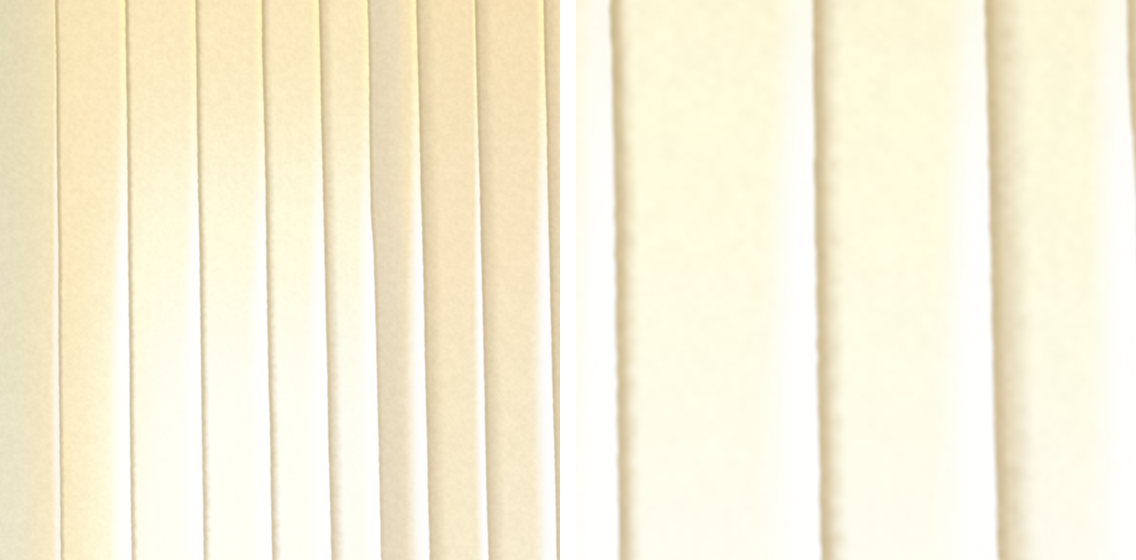
Left, the full canvas; right, a detail of the centre.
Write a WebGL 2 fragment shader that draws this texture.

```glsl
#version 300 es
precision highp float;
// Sunlit cream vertical slats with shaded seams, white rims and a fine grain.
#define SEAMS 9
#define FIRST_SEAM 0.099
#define SPACING 0.1089
#define EDGE 0.0022
#define GRAIN 0.018
#define RAGGED 0.0010
#define LIGHT_LEFT 0.20
#define LIGHT_RIGHT 0.68

uniform vec2 u_resolution;
out vec4 outColor;

const vec3 TAN = vec3(0.93, 0.83, 0.62);
const vec3 CREAM = vec3(0.99, 0.92, 0.75);
const vec3 PALE = vec3(1.00, 0.985, 0.87);
const vec3 IVORY = vec3(1.00, 1.00, 0.96);
const vec3 GREIGE = vec3(0.91, 0.86, 0.76);
const vec3 SHADOW = vec3(0.84, 0.77, 0.64);
const vec3 CREASE = vec3(0.74, 0.66, 0.47);

float hash(vec2 p) {
  return fract(sin(dot(p, vec2(127.1, 311.7))) * 43758.5453);
}

float noise(vec2 p) {
  vec2 cell = floor(p), f = fract(p);
  f = f * f * (3.0 - 2.0 * f);
  return mix(mix(hash(cell), hash(cell + vec2(1, 0)), f.x),
             mix(hash(cell + vec2(0, 1)), hash(cell + vec2(1, 1)), f.x), f.y);
}

// Bell curve picking out one seam or region
float bell(float x, float width) {
  return exp(-x * x / (width * width));
}

// Seams crowd together right of center and lean toward the lower right
float seamX(float i, float y) {
  float phase = i * 0.3927;
  float crowd = 0.0254 * sin(phase) + 0.0205 * sin(2.0 * phase) - 0.0091 * sin(3.0 * phase);
  float lean = (0.010 + 0.014 * smoothstep(0.0, 5.0, i)) * (1.0 - y);
  float kink = bell(i - 5.0, 0.4) * 0.004 * (smoothstep(0.64, 0.54, y) - 0.8 * smoothstep(1.0, 0.62, y));
  float wobble = 0.0016 * (noise(vec2(i * 7.3, y * 9.0)) - 0.5);
  return FIRST_SEAM + i * SPACING + crowd + lean + kink + wobble;
}

// Light level 0..1 mapped through the warm palette
vec3 warmRamp(float t) {
  vec3 c = mix(TAN, CREAM, smoothstep(0.0, 0.3, t));
  c = mix(c, PALE, smoothstep(0.25, 0.65, t));
  return mix(c, IVORY, smoothstep(0.6, 1.0, t));
}

// Broad daylight: bright in the lower middle, warm at the top, dull at the sides
vec3 slatColor(vec2 uv) {
  float down = 1.0 - uv.y;
  float glow = smoothstep(LIGHT_LEFT - 0.12, LIGHT_LEFT + 0.12, uv.x)
             * smoothstep(LIGHT_RIGHT + 0.06, LIGHT_RIGHT - 0.06, uv.x);
  float t = 0.20 + 0.12 * down + glow * (0.06 + 0.60 * smoothstep(-0.05, 0.85, down));
  vec3 c = warmRamp(t);
  float left = smoothstep(0.14, 0.0, uv.x);
  float right = smoothstep(LIGHT_RIGHT, 0.85, uv.x);
  c = mix(c, mix(GREIGE - vec3(0.03, 0.01, 0.05), GREIGE + vec3(0.01, 0.04, 0.04), down), 0.9 * left);
  return mix(c, mix(vec3(0.97, 0.88, 0.71), vec3(0.97, 0.93, 0.82), down), 0.85 * right);
}

void main() {
  vec2 uv = gl_FragCoord.xy / u_resolution;
  float down = 1.0 - uv.y;
  float edge = max(EDGE, 0.7 / u_resolution.x);
  float rough = noise(uv * vec2(90.0, 130.0)) - 0.5;
  vec3 base = slatColor(uv);
  vec3 color = base;

  for (int n = 0; n < SEAMS; n++) {
    float i = float(n);
    float d = uv.x - seamX(i, uv.y);
    float fold = bell(i - 5.0, 0.6);
    float rightSide = smoothstep(3.0, 6.0, i);

    // Bright rim on the left of the seam, wider and whiter lower down
    float rimWidth = mix(0.016, 0.046, smoothstep(0.05, 0.8, down)) * (n == 0 ? 0.4 : 1.0);
    rimWidth *= 1.0 - 0.5 * bell(i - 7.0, 0.6);
    float rim = smoothstep(-rimWidth, -0.25 * rimWidth, d);
    vec3 rimColor = mix(vec3(1.0, 0.97, 0.74), vec3(1.0), smoothstep(0.0, 0.5, down));
    color = mix(color, rimColor, rim * (n == 0 ? 0.65 : 0.95));

    // Soft shade on the right, broadest in the folded slat
    float shadeWidth = 0.007 + 0.002 * min(i, 4.0) + 0.010 * rightSide + 0.028 * fold;
    float reach = d + rough * RAGGED * 3.0;
    float shade = 1.0 - smoothstep(0.1 * shadeWidth, 1.4 * shadeWidth, reach);
    vec3 shadeColor = mix(SHADOW, mix(TAN, GREIGE, down), 0.30 + 0.15 * fold);
    vec3 slat = mix(base, shadeColor, shade * 0.88);
    slat = mix(slat, GREIGE, fold * 0.6 * smoothstep(0.075, 0.04, d));

    // Thin dark crease where the slats meet
    float crease = 1.0 - smoothstep(0.0, 0.007, abs(d - 0.002));
    slat = mix(slat, CREASE, crease * mix(0.55, 0.24, down));
    color = mix(color, slat, smoothstep(-edge, edge, d + rough * RAGGED));
  }

  // Slanted fibres and fine pebbling, lost in the brightest areas
  float fibre = noise(vec2(uv.x * 130.0 + uv.y * 60.0, uv.y * 95.0 - uv.x * 50.0));
  float pebble = noise(uv * 220.0);
  float dull = smoothstep(1.0, 0.78, color.b);
  color += GRAIN * (fibre + pebble - 1.0) * (0.15 + dull);
  outColor = vec4(clamp(color, 0.0, 1.0), 1.0);
}
```
